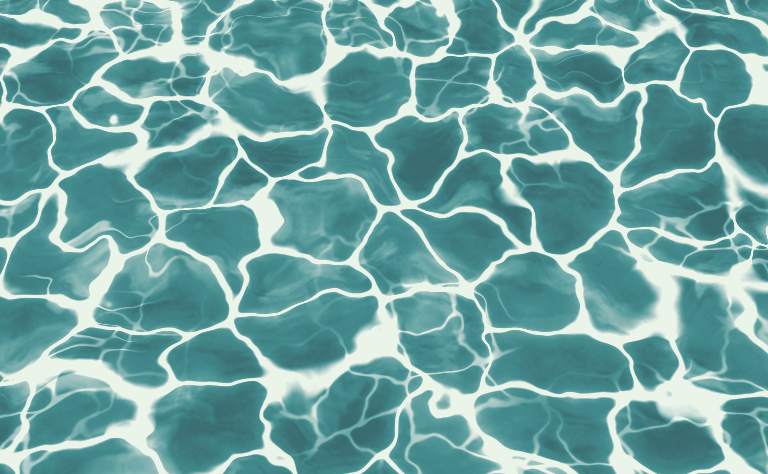
Reproduce this texture procedurally as a WebGL 2 fragment shader.

```glsl
#version 300 es
precision highp float;
// Sunlit pool water: a warped net of bright caustic lines over mottled teal.

uniform vec2 u_resolution;
out vec4 fragColor;

const float CELL_FREQ   = 4.3;    // net cells per canvas height at the near edge
const float TILT        = 0.55;   // how much the cells shrink towards the top
const float LINE_WIDTH  = 0.034;  // mean half width of a line, in cells
const float POOL_WIDTH  = 0.11;   // extra width where light pools
const float CORNER      = 0.13;   // rounding of the cell corners
const float HALO        = 0.36;   // glow beside the lines
const float FINE_FREQ   = 1.55;   // scale of the faint second net
const float FINE_LIGHT  = 0.50;
const float THREAD_LIGHT = 0.50;  // small curled reflections
const float BASE_LIGHT  = 0.10;
const float MOTTLE      = 0.50;

const vec3 DEEP  = vec3(0.225, 0.425, 0.440);
const vec3 TEAL  = vec3(0.260, 0.540, 0.550);
const vec3 SHOAL = vec3(0.390, 0.640, 0.640);
const vec3 MIST  = vec3(0.580, 0.740, 0.730);
const vec3 PALE  = vec3(0.750, 0.840, 0.820);
const vec3 GLARE = vec3(0.920, 0.955, 0.915);

float hash(vec2 p) {
    return fract(sin(dot(p, vec2(127.1, 311.7))) * 43758.5);
}

vec2 hash2(vec2 p) {
    return vec2(hash(p), hash(p + 37.3));
}

float noise(vec2 p) {
    vec2 i = floor(p), f = fract(p);
    f = f * f * f * (f * (f * 6.0 - 15.0) + 10.0);
    return mix(mix(hash(i), hash(i + vec2(1, 0)), f.x),
               mix(hash(i + vec2(0, 1)), hash(i + vec2(1, 1)), f.x), f.y);
}

float fbm(vec2 p) {
    float sum = 0.0, amp = 0.55;
    for (int i = 0; i < 4; i++) {
        sum += amp * noise(p);
        p = mat2(0.8, 0.6, -0.6, 0.8) * p * 2.1 + 11.7;
        amp *= 0.5;
    }
    return sum;
}

vec2 wobble(vec2 p) {
    return vec2(noise(p), noise(p + 53.1)) - 0.5;
}

// Bends the plane at three scales, as ripples do.
vec2 ripple(vec2 p) {
    return p + 0.62 * wobble(p * 1.2) + 0.22 * wobble(p * 3.1 + 9.0)
             + 0.05 * wobble(p * 7.3 + 21.0);
}

float smoothMin(float a, float b, float k) {
    float h = max(k - abs(a - b), 0.0) / k;
    return min(a, b) - 0.25 * k * h * h;
}

// Distance to the nearest border of scattered cells, with rounded corners.
float netDistance(vec2 p) {
    vec2 i = floor(p), f = fract(p), home = vec2(0), nearest = vec2(0);
    float best = 9.0;
    for (int y = -1; y <= 1; y++)
    for (int x = -1; x <= 1; x++) {
        vec2 g = vec2(x, y);
        vec2 r = g + hash2(i + g) - f;
        float d = dot(r, r);
        if (d < best) { best = d; nearest = r; home = g; }
    }
    float border = 1.0;
    for (int y = -2; y <= 2; y++)
    for (int x = -2; x <= 2; x++) {
        vec2 g = home + vec2(x, y);
        vec2 r = g + hash2(i + g) - f;
        vec2 gap = r - nearest;
        if (dot(gap, gap) > 1e-4)
            border = smoothMin(border, dot(0.5 * (r + nearest), normalize(gap)), CORNER);
    }
    return max(border, 0.0);
}

vec3 waterColor(float t) {
    vec3 c = mix(DEEP, TEAL, smoothstep(0.0, 0.25, t));
    c = mix(c, SHOAL, clamp((t - 0.25) / 0.20, 0.0, 1.0));
    c = mix(c, MIST,  clamp((t - 0.45) / 0.18, 0.0, 1.0));
    c = mix(c, PALE,  clamp((t - 0.63) / 0.17, 0.0, 1.0));
    return mix(c, GLARE, clamp((t - 0.80) / 0.18, 0.0, 1.0));
}

void main() {
    vec2 p = gl_FragCoord.xy / u_resolution.y;
    float across = gl_FragCoord.x / u_resolution.x;

    // Tilted water plane
    vec2 plane = vec2((p.x - 0.8) * (1.0 + TILT * p.y), 1.2 * p.y * (1.0 + 0.35 * p.y));
    plane = plane * CELL_FREQ + 17.0;
    vec2 q = ripple(plane);

    // Mottled depth with fine streaks
    float light = BASE_LIGHT + MOTTLE * (fbm(plane * 0.9 + 4.0) - 0.5);
    light += 0.09 * (noise(q * vec2(5.0, 13.0)) - 0.5) + 0.04 * (noise(p * 150.0) - 0.5);

    // Main net, swelling into pools of light
    float d = netDistance(q);
    float pool = smoothstep(0.66, 0.90, noise(plane * vec2(1.3, 1.7) + 31.0));
    float width = LINE_WIDTH * mix(0.5, 1.5, noise(plane * 1.9 + 71.0)) + POOL_WIDTH * pool;
    float core = 1.0 - smoothstep(width * 0.35, width * 1.55, d);
    light += core * mix(0.85, 0.62, pool) + HALO * exp(-d / 0.09);

    // Faint second net that comes and goes
    float fine = netDistance(ripple(plane * FINE_FREQ + 43.0));
    float fade = smoothstep(0.30, 0.70, noise(plane * 0.9 + 87.0));
    light += FINE_LIGHT * fade * (0.7 * (1.0 - smoothstep(0.01, 0.06, fine)) + 0.4 * exp(-fine / 0.07));

    // Curled threads, busiest on the left and far away
    float busy = max(1.0 - smoothstep(0.05, 0.45, across), 0.6 * smoothstep(0.55, 1.0, p.y));
    busy *= smoothstep(0.35, 0.65, noise(plane * 0.8 + 61.0));
    float curl = abs(noise(q * vec2(2.2, 3.2) + 5.0) - 0.5);
    light += THREAD_LIGHT * busy * (1.0 - smoothstep(0.01, 0.08, curl));

    // Cloudy shimmer
    light += 0.30 * smoothstep(0.56, 0.80, fbm(q * vec2(1.6, 2.2) + 19.0));

    fragColor = vec4(waterColor(clamp(light, 0.0, 1.0)), 1.0);
}
```
